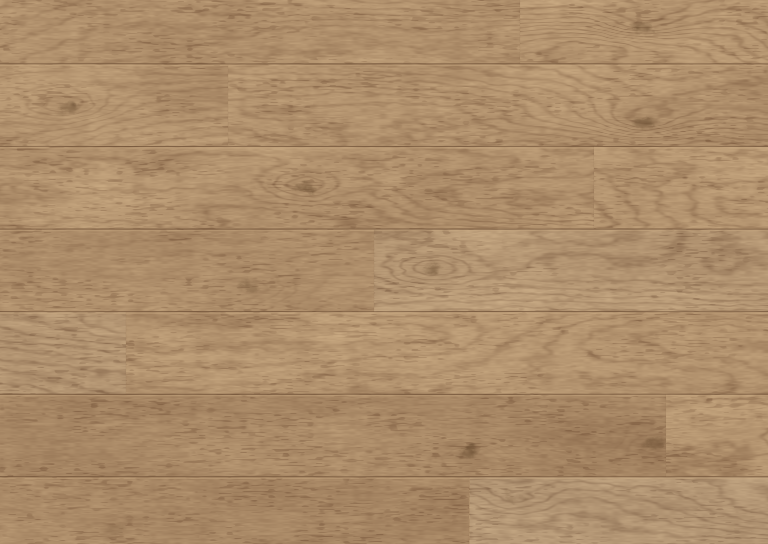
Give the GLSL for this texture, as a WebGL 2 fragment shader.

```glsl
#version 300 es
precision highp float;
uniform vec2 u_resolution;
out vec4 outColor;

const float ASPECT = 1.417;
const float ROW_HEIGHT = 0.1518;
const float ROW_SHIFT = 0.0282;
const float KNOT_CELL = 0.34;
const vec3 DARK_OAK = vec3(0.555, 0.425, 0.305);
const vec3 PALE_OAK = vec3(0.795, 0.672, 0.515);
const vec3 KNOT_BROWN = vec3(0.42, 0.31, 0.20);
const vec3 SEAM_BROWN = vec3(0.42, 0.30, 0.20);

// Per row, bottom up: end joint, tone to its left, tone to its right
const vec3 ROWS[7] = vec3[7](
  vec3(0.611, 0.40, 0.61), vec3(0.867, 0.39, 0.57), vec3(0.164, 0.60, 0.53),
  vec3(0.487, 0.47, 0.60), vec3(0.773, 0.54, 0.57), vec3(0.297, 0.51, 0.54),
  vec3(0.677, 0.51, 0.58));

float hash(vec2 p) {
  vec3 q = fract(vec3(p.xyx) * 0.1031);
  q += dot(q, q.yzx + 33.33);
  return fract((q.x + q.y) * q.z);
}

float noise(vec2 p) {
  vec2 i = floor(p), f = fract(p);
  f = f * f * (3.0 - 2.0 * f);
  return mix(mix(hash(i), hash(i + vec2(1, 0)), f.x),
             mix(hash(i + vec2(0, 1)), hash(i + vec2(1, 1)), f.x), f.y);
}

float fbm(vec2 p) {
  float sum = 0.0, gain = 0.5;
  for (int i = 0; i < 4; i++) {
    sum += gain * noise(p);
    p = p * 2.03 + 17.3;
    gain *= 0.5;
  }
  return sum;
}

// x: swelling of the grain round knots, y: dark knot core
vec2 knots(vec2 p, float seed) {
  vec2 result = vec2(0.0);
  float cell = floor(p.x / KNOT_CELL);
  for (int i = -1; i <= 1; i++) {
    vec2 id = vec2(cell + float(i) + 40.0, seed);
    float strength = smoothstep(0.5, 1.0, hash(id));
    vec2 centre = vec2((cell + float(i) + 0.2 + 0.6 * hash(id + 5.1)) * KNOT_CELL,
                       ROW_HEIGHT * (0.2 + 0.6 * hash(id + 9.7)));
    vec2 d = p - centre;
    float swell = dot(d * d, vec2(180.0, 1100.0));
    float r = length(d * vec2(0.75, 1.2)) + 0.04 * (fbm(p * vec2(45.0, 70.0) + seed) - 0.47);
    result.x += strength * exp(-swell);
    result.y += strength * (1.0 - smoothstep(0.0, 0.02, r));
  }
  return result;
}

// Growth lines as contours of a long, stretched height field
float growthLines(vec2 p, float swelling) {
  float height = 8.0 * noise(p * vec2(2.2, 11.0)) + 1.6 * fbm(p * vec2(7.0, 25.0))
               + 0.35 * noise(p * vec2(45.0, 130.0)) + 26.0 * p.y + 4.0 * swelling;
  float wave = 0.5 + 0.5 * sin(6.2832 * height);
  float fade = 1.0 - smoothstep(0.35, 0.9, fwidth(height));
  return (pow(wave, 4.0) - 0.27) * fade;
}

// Short dark pores along the fibres
float pores(vec2 p) {
  float streak = noise(p * vec2(65.0, 370.0));
  return smoothstep(0.62, 0.85, streak) * smoothstep(0.2, 0.7, noise(p * vec2(11.0, 45.0)));
}

float lineMask(float dist, float halfWidth, float pixel) {
  return 1.0 - smoothstep(halfWidth - pixel * 0.5, halfWidth + pixel * 0.5, abs(dist));
}

void main() {
  float pixel = 1.0 / u_resolution.y;
  vec2 p = gl_FragCoord.xy / u_resolution * vec2(ASPECT, 1.0);

  // Plank layout
  float row = floor((p.y + ROW_SHIFT) / ROW_HEIGHT);
  float across = p.y + ROW_SHIFT - row * ROW_HEIGHT;
  vec3 plank = ROWS[int(mod(row, 7.0))];
  float jointDist = p.x - plank.x * ASPECT;
  float side = smoothstep(-0.5 * pixel, 0.5 * pixel, jointDist);
  float tone = mix(plank.y, plank.z, side);
  float seed = row * 2.0 + step(0.0, jointDist) + 3.0;
  vec2 local = vec2(p.x, across);
  vec2 grain = local + vec2(seed * 3.71, seed * 1.93);
  grain.y += 0.010 * (noise(grain * vec2(4.0, 9.0)) - 0.5);

  // Wood figure
  vec2 knot = knots(local, seed);
  float figure = mix(0.06, 0.27, smoothstep(0.42, 0.58, tone));
  float pore = pores(grain);
  float fibre = noise(grain * vec2(13.0, 210.0)) - 0.5;
  float fineFibre = noise(grain * vec2(85.0, 400.0)) - 0.5;
  float cloud = fbm(grain * vec2(3.0, 10.0)) - 0.47;
  float fleck = noise(grain * vec2(42.0, 13.0)) - 0.5;
  float lines = growthLines(grain, knot.x) * (0.65 + 0.8 * noise(grain * vec2(60.0, 300.0)));
  float shade = tone + 0.045 + 0.48 * cloud + 0.13 * fibre + 0.22 * fineFibre
              + 0.10 * fleck - 0.30 * pore - figure * lines - 0.12 * knot.x;
  vec3 color = mix(DARK_OAK, PALE_OAK, clamp(shade, -0.3, 1.15));
  float grey = smoothstep(0.58, 0.62, tone) * 0.10;
  color = mix(color, vec3(dot(color, vec3(0.34, 0.46, 0.20))), grey);
  color = mix(color, KNOT_BROWN, knot.y * (0.3 + 0.6 * noise(grain * vec2(90.0, 130.0))));

  // Fine seams with a pale edge, worn unevenly along the row
  float seamDist = across - ROW_HEIGHT * step(ROW_HEIGHT * 0.5, across);
  float wear = 0.6 + 0.4 * noise(vec2(p.x * 14.0, row));
  color = mix(color, PALE_OAK, 0.4 * lineMask(seamDist + 0.0028, 0.0013, pixel));
  color = mix(color, SEAM_BROWN, 0.75 * wear * lineMask(seamDist, 0.0010, pixel));
  color = mix(color, SEAM_BROWN, 0.08 * lineMask(jointDist, 0.0008, pixel));
  outColor = vec4(color, 1.0);
}
```
